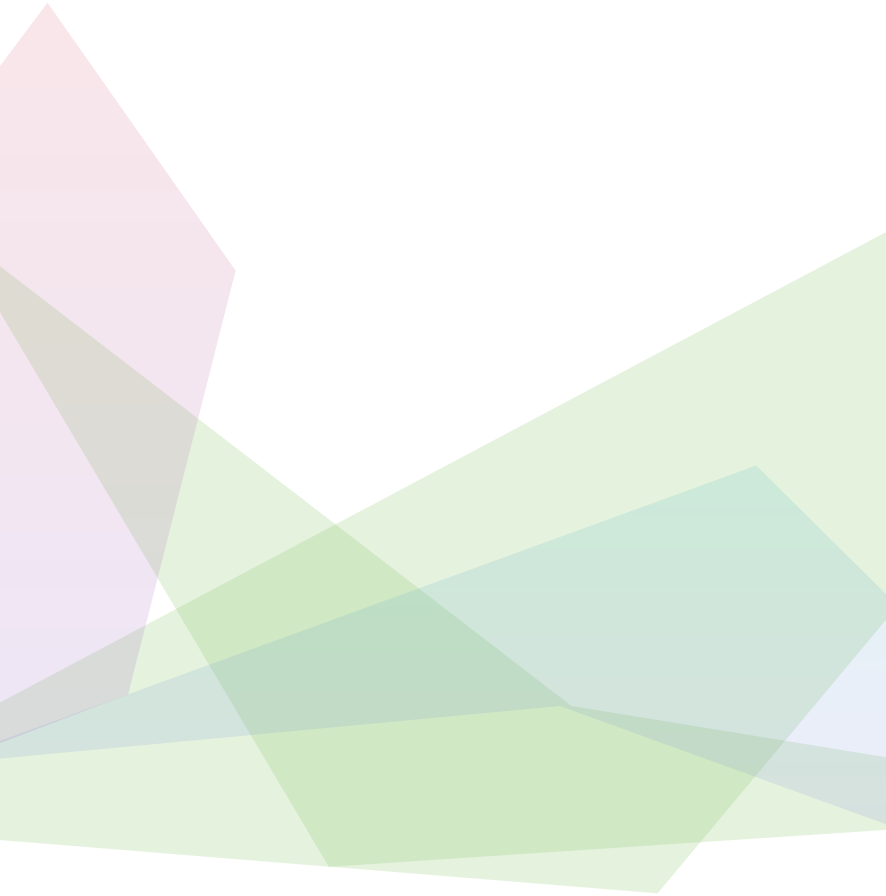
A Shadertoy shader for this background:

```glsl
// Overlapping translucent polygons in green, teal and pink on white.
#define PAPER       vec3(1.0)
#define GREEN       vec3(0.49, 0.75, 0.36)
#define TEAL_TOP    vec3(0.25, 0.72, 0.74)
#define TEAL_BASE   vec3(0.50, 0.50, 0.86)
#define PINK_TOP    vec3(0.82, 0.35, 0.45)
#define PINK_BASE   vec3(0.55, 0.35, 0.77)
#define GREEN_ALPHA 0.20
#define TINT_ALPHA  0.15

const int CORNERS = 5;

// Signed distance to a simple polygon, negative inside
float polygonDistance(vec2 p, vec2 corner[CORNERS]) {
    float nearest = 1e6;
    float side = 1.0;
    for (int i = 0; i < CORNERS; i++) {
        vec2 a = corner[i];
        vec2 edge = corner[(i + 1) % CORNERS] - a;
        vec2 w = p - a;
        vec2 gap = w - edge * clamp(dot(w, edge) / dot(edge, edge), 0.0, 1.0);
        nearest = min(nearest, dot(gap, gap));
        // Each edge crossed by a horizontal ray flips the side
        bvec3 crossing = bvec3(w.y >= 0.0, w.y < edge.y, edge.x * w.y > edge.y * w.x);
        if (all(crossing) || !any(crossing)) side = -side;
    }
    return side * sqrt(nearest);
}

// Coverage with an edge one pixel wide
float coverage(vec2 p, vec2 corner[CORNERS]) {
    return clamp(0.5 - polygonDistance(p, corner) * iResolution.y, 0.0, 1.0);
}

// Vertical gradient between two heights
vec3 verticalGradient(vec3 base, vec3 top, float low, float high, float y) {
    return mix(base, top, clamp((y - low) / (high - low), 0.0, 1.0));
}

void mainImage(out vec4 fragColor, in vec2 fragCoord) {
    vec2 p = fragCoord / iResolution.y;

    // Outlines, in canvas heights
    vec2 hill[CORNERS] = vec2[](vec2(-0.130, 0.147), vec2(1.068, 0.783),
        vec2(1.068, 0.403), vec2(0.734, 0.003), vec2(-0.130, 0.073));
    vec2 blade[CORNERS] = vec2[](vec2(-0.056, 0.746), vec2(0.638, 0.212),
        vec2(1.068, 0.142), vec2(1.068, 0.079), vec2(0.367, 0.0325));
    vec2 wing[CORNERS] = vec2[](vec2(-0.073, 0.1465), vec2(0.844, 0.4805),
        vec2(1.068, 0.2585), vec2(1.068, 0.0514), vec2(0.625, 0.212));
    vec2 shard[CORNERS] = vec2[](vec2(-0.078, 0.822), vec2(0.053, 0.997),
        vec2(0.263, 0.698), vec2(0.143, 0.225), vec2(-0.078, 0.141));

    // Green sheets below
    vec3 color = PAPER;
    color = mix(color, GREEN, GREEN_ALPHA * coverage(p, hill));
    color = mix(color, GREEN, GREEN_ALPHA * coverage(p, blade));

    // Gradient sheets above
    vec3 teal = verticalGradient(TEAL_BASE, TEAL_TOP, 0.08, 0.48, p.y);
    vec3 pink = verticalGradient(PINK_BASE, PINK_TOP, 0.17, 0.95, p.y);
    color = mix(color, teal, TINT_ALPHA * coverage(p, wing));
    color = mix(color, pink, TINT_ALPHA * coverage(p, shard));

    fragColor = vec4(color, 1.0);
}
```
